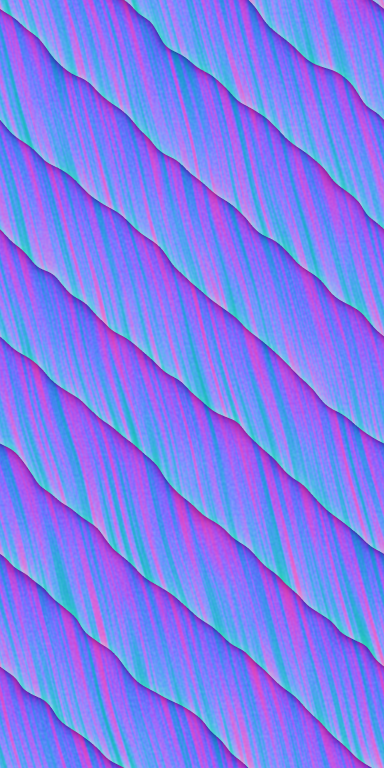
Reproduce this texture map procedurally as a WebGL 2 fragment shader.

```glsl
#version 300 es
precision highp float;
// Tiling normal map of slanted, overlapping layers of combed fibres.

uniform vec2 u_resolution;
out vec4 fragColor;

const vec2  LAYERS = vec2(3.0, 7.0);       // layer edges crossed per tile, across and up
const float LAYER_PHASE = 0.07;
const float FIBRE_SLANT = 0.52;            // sideways drift of a fibre per tile height
const float EDGE_LENGTH = 7.0 - 3.0 * FIBRE_SLANT; // fibre span of the one closed edge
const float EDGE_WAVE = 0.15;
const float EDGE_RIPPLE = 0.07;
const float FIBRE_BEND = 0.014;
const vec3  FIBRE_CELLS = vec3(175.0, 350.0, 690.0); // coarse, medium, fine
const vec3  FIBRE_GAIN = vec3(1.20, 1.25, 1.05);
const vec3  FIBRE_CHANGE = vec3(0.55, 0.65, 0.9);    // variation along a fibre
const vec2  FIBRE_TILT = vec2(1.0, -0.42);
const vec2  LAYER_TILT = vec2(-0.28, 1.0);
const float LAYER_SLOPE = 0.33;
const float LIP_SLOPE = 0.65;              // bright lower rim of a layer
const float LIP_WIDTH = 0.04;
const float CREASE_SLOPE = 0.60;           // shadowed line under a rim
const float CREASE_WIDTH = 0.04;
const float CREASE_SHADE = 0.24;
const float GRAIN = 0.17;
const int   SAMPLES = 3;                   // antialiasing grid per side

uint hash(uvec2 cell, uint seed) {
    uint h = cell.x * 1597334673u ^ cell.y * 3812015801u ^ seed * 2798796415u;
    h = (h ^ (h >> 16)) * 2146121005u;
    h = (h ^ (h >> 15)) * 2221713035u;
    return h ^ (h >> 16);
}

float cornerSlope(vec2 cell, vec2 offset, vec2 period, uint seed) {
    uint h = hash(uvec2(mod(cell, period)), seed);
    float angle = float(h & 65535u) * (6.28318 / 65536.0);
    return dot(vec2(cos(angle), sin(angle)), offset);
}

// Gradient noise that wraps after a whole number of cells.
float gradientNoise(vec2 p, vec2 period, uint seed) {
    vec2 cell = floor(p);
    vec2 f = p - cell;
    vec2 w = f * f * f * (f * (f * 6.0 - 15.0) + 10.0);
    vec2 right = vec2(1.0, 0.0);
    vec2 up = vec2(0.0, 1.0);
    float low = mix(cornerSlope(cell, f, period, seed),
                    cornerSlope(cell + right, f - right, period, seed), w.x);
    float high = mix(cornerSlope(cell + up, f - up, period, seed),
                     cornerSlope(cell + 1.0, f - 1.0, period, seed), w.x);
    return mix(low, high, w.y);
}

float tileNoise(vec2 uv, vec2 cells, uint seed) {
    return gradientNoise(uv * cells, cells, seed);
}

// Long streaks: narrow across the fibres, slow along them.
float fibres(float along, float height) {
    float sum = 0.0;
    for (int i = 0; i < 3; i++) {
        float cells = FIBRE_CELLS[i];
        // Staying near a lattice row keeps the streaks free of broad patches.
        vec2 p = vec2(along / EDGE_LENGTH * cells, 1.0 + (height - 0.5) * FIBRE_CHANGE[i]);
        sum += FIBRE_GAIN[i] * gradientNoise(p, vec2(cells, 16.0), uint(i) + 11u);
    }
    return sum;
}

vec3 surfaceColor(vec2 uv) {
    // Wavy layers; height runs from 0 at the lower rim to 1 at the crease.
    float level = dot(uv, LAYERS) + LAYER_PHASE
                + EDGE_WAVE * tileNoise(uv, vec2(4.0, 8.0), 1u)
                + EDGE_RIPPLE * tileNoise(uv, vec2(12.0, 24.0), 2u);
    float layer = floor(level);
    float height = level - layer;

    // The shift per layer makes the fibre coordinate close over both tile edges.
    float along = uv.x + FIBRE_SLANT * uv.y - (FIBRE_SLANT - 2.0) * layer
                + FIBRE_BEND * tileNoise(uv, vec2(3.0, 6.0), 3u);

    // Slopes of fibres, layer profile and grain.
    float lip = exp(-height / LIP_WIDTH);
    float crease = exp((height - 1.0) / CREASE_WIDTH);
    float profile = LAYER_SLOPE * (1.0 - 2.0 * height)
                  + LIP_SLOPE * lip - CREASE_SLOPE * crease;
    vec2 grainCells = vec2(128.0, 256.0);
    vec2 grain = GRAIN * vec2(tileNoise(uv, grainCells, 4u), tileNoise(uv, grainCells, 5u));
    vec2 slope = FIBRE_TILT * fibres(along, height) + LAYER_TILT * profile + grain;

    vec3 normal = normalize(vec3(slope, 1.0));
    return (0.5 + 0.5 * normal) * (1.0 - CREASE_SHADE * crease);
}

void main() {
    vec3 color = vec3(0.0);
    for (int y = 0; y < SAMPLES; y++) {
        for (int x = 0; x < SAMPLES; x++) {
            vec2 jitter = (vec2(x, y) + 0.5) / float(SAMPLES) - 0.5;
            color += surfaceColor((gl_FragCoord.xy + jitter) / u_resolution);
        }
    }
    fragColor = vec4(color / float(SAMPLES * SAMPLES), 1.0);
}
```
